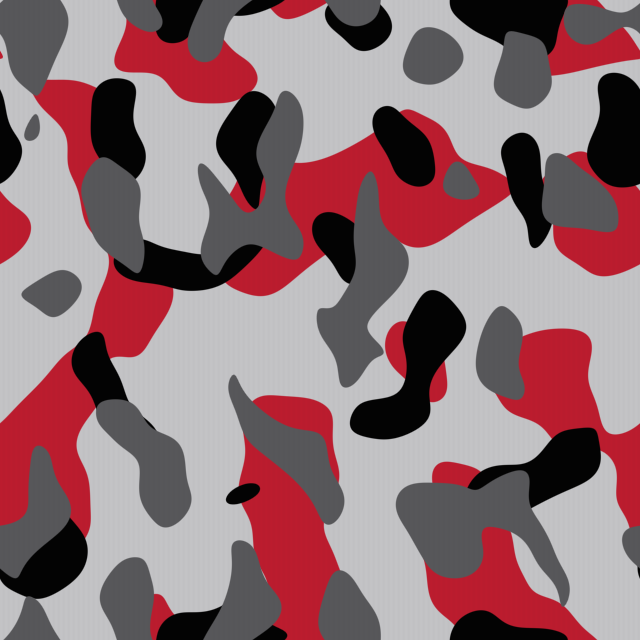
A Shadertoy shader for this pattern:

```glsl
const float TAU = 6.2831853;

float hash(vec3 v) {
    v = fract(v * vec3(0.1031, 0.1137, 0.0973) + 0.37);
    v += dot(v, v.yzx + 33.33);
    return fract((v.x + v.y) * v.z);
}

// Bends the outlines; whole frequencies keep it periodic.
vec2 warp(vec2 p, float seed) {
    vec2 a = TAU * (p.yx * vec2(5.0, 4.0) + p * vec2(2.0, -3.0)) + seed;
    vec2 b = TAU * (p.yx * vec2(9.0, 8.0) - p * vec2(5.0, 6.0)) + seed * 2.3;
    return p + 0.010 * sin(a) + 0.004 * sin(b);
}

// Random field of wrapping plane waves with mean 0 and variance 1.
// "band" is the dominant frequency across and along the leaning grain.
float field(vec2 uv, vec2 band, float seed) {
    vec2 p = warp(uv, seed);
    float sum = 0.0;
    float energy = 0.0;
    for (int x = 0; x <= 9; x++) {
        for (int y = -6; y <= 6; y++) {
            if (x == 0 && y <= 0) continue;
            vec2 k = vec2(x, y);
            vec2 q = vec2(k.x + 0.22 * k.y, k.y - 0.22 * k.x) / band;
            float offBand = length(q) - 1.0;
            float amp = exp(-4.5 * offBand * offBand);
            if (amp < 0.04) continue;
            sum += amp * cos(TAU * (dot(k, p) + hash(vec3(k, seed))));
            energy += 0.5 * amp * amp;
        }
    }
    return sum * inversesqrt(energy);
}

// Smooth-edged coverage of the area where the field exceeds a level.
float patches(float f, float level) {
    float soft = 0.8 * length(vec2(dFdx(f), dFdy(f))) + 1e-5;
    return smoothstep(-soft, soft, f - level);
}

void mainImage(out vec4 fragColor, in vec2 fragCoord) {
    vec2 uv = fragCoord / iResolution.xy;

    float redField = field(uv, vec2(3.8, 3.0), 3.0);
    float blackField = field(uv, vec2(4.7, 4.0), 11.0);
    float greyField = field(uv, vec2(6.4, 3.7), 23.0);

    // Layers from bottom to top
    vec3 color = vec3(0.76, 0.76, 0.77);
    color = mix(color, vec3(0.73, 0.11, 0.18), patches(redField, 0.33));
    color = mix(color, vec3(0.01), patches(blackField, 0.96));
    color = mix(color, vec3(0.34, 0.34, 0.35), patches(greyField, 0.77));

    // Faint vertical weave
    color *= 1.0 + 0.008 * sin(TAU * 128.0 * uv.x);

    fragColor = vec4(color, 1.0);
}
```
